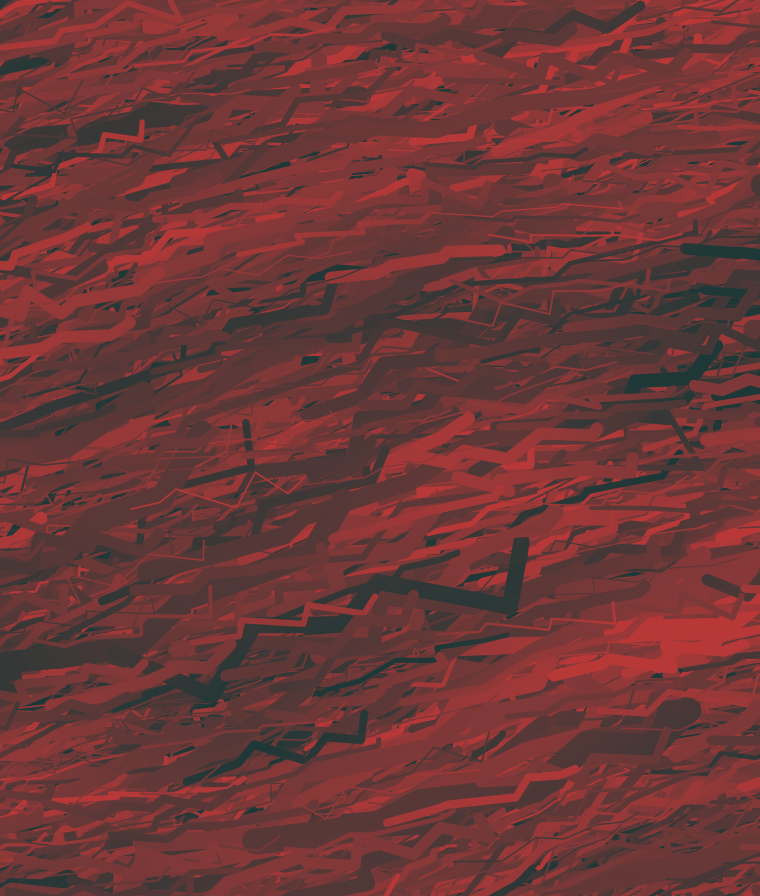
Give the GLSL for this background, as a Shadertoy shader.

```glsl
// Dense layers of jagged, slanted paint strokes in red, maroon and dark teal.

#define LAYERS 20
#define SLANT 0.34          // mean stroke direction, radians
#define SLANT_SPREAD 0.34   // change of direction between layers
#define STEP_MIN 0.024      // shortest distance between stroke corners
#define STEP_MAX 0.092      // longest distance between stroke corners
#define HALF_WIDTH 0.2      // widest half stroke, in steps
#define ZIGZAG 0.72         // largest corner scatter across, in steps
#define SKEW 0.2            // spread of slope within a layer
#define DRIFT 0.2           // tone change along a stroke
#define BROAD 0.4           // tone change over wide areas
#define DARK vec3(0.115, 0.22, 0.215)
#define RED vec3(0.72, 0.22, 0.22)

const int CORNERS = 6;
const vec2 CELL = vec2(4.0, 1.25);   // cell size in steps, holds one stroke

// Integer hash, three values from 0 to 1
vec3 hash3(vec3 p) {
    uvec3 v = uvec3(ivec3(p) + 4096) * 1664525u + 1013904223u;
    v.x += v.y * v.z; v.y += v.z * v.x; v.z += v.x * v.y;
    v ^= v >> 16u;
    v.x += v.y * v.z; v.y += v.z * v.x; v.z += v.x * v.y;
    return vec3(v >> 8u) / 16777216.0;
}

float valueNoise(vec2 p) {
    vec2 i = floor(p), f = smoothstep(0.0, 1.0, p - i);
    vec2 low = vec2(hash3(vec3(i, 900)).x, hash3(vec3(i + vec2(1, 0), 900)).x);
    vec2 high = vec2(hash3(vec3(i + vec2(0, 1), 900)).x, hash3(vec3(i + 1.0, 900)).x);
    vec2 column = mix(low, high, f.y);
    return mix(column.x, column.y, f.x);
}

vec2 alongSlant(vec2 p, float angle) {
    float c = cos(angle), s = sin(angle);
    return mat2(c, -s, s, c) * p;
}

float segmentDistance(vec2 p, vec2 a, vec2 b) {
    vec2 pa = p - a, ba = b - a;
    float t = clamp(dot(pa, ba) / max(dot(ba, ba), 1e-6), 0.0, 1.0);
    return length(pa - ba * t);
}

// Corner of a stroke: long shallow runs alternate with short steep jogs
vec2 corner(vec3 seed, int k, float zigzag) {
    vec2 scatter = hash3(seed + vec3(0.0, 0.0, k + 3)).xy - 0.5;
    float side = float(k % 2) - 0.5;
    vec2 jog = side * vec2(0.5, -0.7 * zigzag);
    return vec2(float(k - CORNERS / 2), 0.0) + jog + scatter * vec2(0.9, zigzag);
}

// Distance to the jagged centre line
float strokeDistance(vec2 q, vec3 seed, float zigzag) {
    float d = 1e3;
    vec2 a = corner(seed, 0, zigzag);
    for (int k = 1; k <= CORNERS; k++) {
        vec2 b = corner(seed, k, zigzag);
        d = min(d, segmentDistance(q, a, b));
        a = b;
    }
    return d;
}

// Adds the strokes of one layer beneath what is already painted
void paintLayer(inout vec4 paint, vec2 p, int layer, float pixel, float broadTone) {
    vec3 look = hash3(vec3(layer, 17, 5));
    float size = fract(float(layer) * 0.618 + 0.3);
    float stepLength = mix(STEP_MIN, STEP_MAX, pow(size, 1.5));
    float angle = SLANT + SLANT_SPREAD * (look.x - 0.5);
    vec2 g = alongSlant(p, angle) / stepLength + look.yz * 40.0;
    vec2 home = floor(g / CELL);
    float soft = pixel / stepLength;

    for (int j = -1; j <= 1; j++)
    for (int i = -1; i <= 1; i++) {
        vec2 id = home + vec2(i, j);
        vec3 seed = vec3(id, layer * 32);
        vec3 place = hash3(seed);
        vec3 shape = hash3(seed + vec3(0, 0, 1));
        vec3 tint = hash3(seed + vec3(0, 0, 2));

        vec2 q = g - (id + place.xy) * CELL;
        q.y -= SKEW * (place.z - 0.5) * q.x;
        float halfWidth = mix(0.018, HALF_WIDTH, pow(shape.x, 1.6));
        float zigzag = ZIGZAG * mix(0.2, 1.0, shape.y);
        if (abs(q.y) > 0.85 * zigzag + halfWidth + soft) continue;

        float d = strokeDistance(q, seed, zigzag) - halfWidth;
        float cover = clamp(0.5 - d / soft, 0.0, 1.0) * (1.0 - paint.a);
        float tone = 0.5 + 0.53 * (tint.x + tint.y - 1.0) + broadTone;
        tone += DRIFT * (tint.z - 0.5) * q.x / CELL.x;
        paint += cover * vec4(mix(DARK, RED, clamp(tone, 0.0, 1.0)), 1.0);
    }
}

void mainImage(out vec4 fragColor, in vec2 fragCoord) {
    float pixel = 1.0 / iResolution.y;
    vec2 p = fragCoord * pixel;
    p.y += 0.015 * sin(5.0 * p.x + 4.0 * p.y);   // gentle bend of the flow
    float broadTone = BROAD * (valueNoise(alongSlant(p, SLANT) * vec2(3.0, 8.0)) - 0.5);

    // Front to back, until the point is covered
    vec4 paint = vec4(0.0);
    for (int layer = 0; layer < LAYERS; layer++) {
        paintLayer(paint, p, layer, pixel, broadTone);
        if (paint.a > 0.995) break;
    }
    fragColor = vec4(paint.rgb + (1.0 - paint.a) * DARK, 1.0);
}
```
